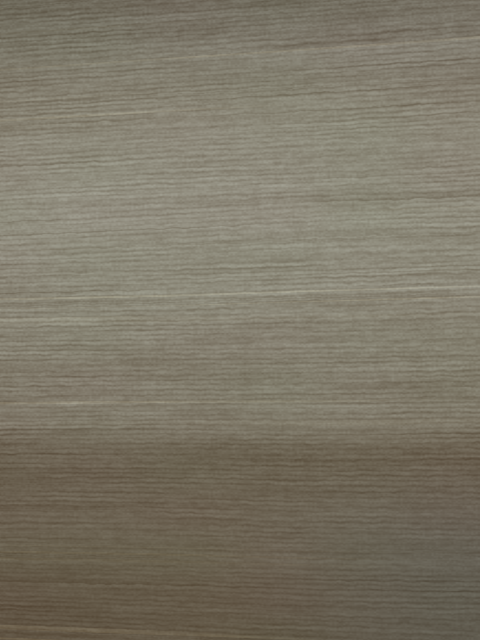
Write a WebGL 1 fragment shader that draws this texture.

```glsl
precision highp float;
// Grey-brown wood veneer with fine, nearly level grain under uneven soft light.
// Close-set ribs with ragged edges, short pores and rare long pale threads are
// fanned by a height-dependent slope; a light profile then sets the tones.
uniform vec2 u_resolution;

float hash(vec2 p) {
  vec3 q = fract(vec3(p.xyx) * 0.1031);
  q += dot(q, q.yzx + 33.33);
  return fract((q.x + q.y) * q.z);
}

float noise(vec2 p) {
  vec2 cell = floor(p);
  vec2 f = fract(p);
  f = f * f * (3.0 - 2.0 * f);
  float low = mix(hash(cell), hash(cell + vec2(1.0, 0.0)), f.x);
  float high = mix(hash(cell + vec2(0.0, 1.0)), hash(cell + 1.0), f.x);
  return mix(low, high, f.y);
}

// Noise centred on zero, with its own frequency and offset
float grain(vec2 p, vec2 frequency, float seed) {
  return noise(p * frequency + seed) - 0.5;
}

// Light from the dim foot, over the bright middle, to the shaded top
float lightProfile(float y) {
  float light = 0.03 + 0.14 * smoothstep(0.02, 0.22, y);
  light += 0.44 * smoothstep(0.27, 0.37, y);
  light += 0.26 * smoothstep(0.40, 0.62, y);
  light -= 0.20 * smoothstep(0.74, 0.90, y);
  return light - 0.36 * smoothstep(0.88, 1.02, y);
}

void main() {
  vec2 p = gl_FragCoord.xy / u_resolution.y;
  float side = p.x * u_resolution.y / u_resolution.x - 0.5;

  // Grain rises to the right near the top and dips slightly near the foot
  vec2 g = p;
  g.y -= mix(-0.035, 0.075, p.y) * (p.x - 0.375);
  g.y += 0.004 * grain(p, vec2(4.0, 9.0), 3.0);

  // Ragged copy of the grain for the ribs; the threads stay straighter
  vec2 ragged = g;
  ragged.y += 0.0022 * grain(p, vec2(55.0, 90.0), 8.0);
  ragged.y += 0.0012 * grain(p, vec2(130.0, 150.0), 19.0);

  // Weak broad bands
  float bands = 0.07 * grain(g, vec2(0.7, 17.0), 21.0);
  bands += 0.07 * grain(g, vec2(1.2, 48.0), 37.0);

  // Close-set ribs whose spacing wavers, with uneven fine lines between them
  float phase = 790.0 * ragged.y + 5.0 * noise(g * vec2(2.0, 36.0) + 47.0);
  float wave = sin(phase);
  float strength = 0.5 + noise(g * vec2(7.0, 60.0) + 11.0);
  float ribs = 0.10 * strength * (wave - 0.35 * wave * wave + 0.17);
  ribs += 0.12 * grain(ragged, vec2(2.0, 135.0), 51.0);
  ribs += 0.21 * grain(ragged, vec2(9.0, 260.0), 73.0);

  // Rare thin pale threads in clusters, and dark seams
  float cluster = smoothstep(0.40, 0.70, noise(g * vec2(0.5, 15.0) + 7.0));
  float breaks = 0.45 + 0.55 * noise(g * vec2(24.0, 80.0) + 17.0);
  float pale = smoothstep(0.74, 0.90, noise(g * vec2(0.7, 190.0) + 91.0));
  pale *= cluster * breaks;
  float dark = smoothstep(0.80, 0.93, noise(ragged * vec2(1.6, 190.0) + 143.0));
  dark *= breaks;

  // Short pores and a crisp, faint speckle
  float pores = 0.20 * grain(ragged, vec2(60.0, 300.0), 29.0);
  pores += 0.20 * grain(p, vec2(290.0, 370.0), 5.0);
  pores += 0.03 * grain(p, vec2(190.0, 40.0), 33.0);

  float light = lightProfile(g.y);
  light += 0.06 * grain(p, vec2(2.5, 5.0), 61.0);
  light -= 0.24 * side * side;
  float contrast = mix(0.65, 1.0, smoothstep(0.1, 0.45, p.y));
  float tone = light + contrast * (bands + ribs + pores);
  tone += contrast * (0.30 * pale - 0.20 * dark);

  vec3 umber = vec3(0.388, 0.348, 0.280);
  vec3 ash = vec3(0.590, 0.580, 0.524);
  vec3 color = umber + (ash - umber) * tone;

  // Cooler shade at the lower right and top, warm pale threads
  float lowerRight = smoothstep(-0.1, 0.5, side) * (1.0 - smoothstep(0.10, 0.32, p.y));
  float coolness = max(lowerRight, 0.5 * smoothstep(0.82, 1.0, p.y));
  color += coolness * vec3(-0.004, 0.012, 0.036);
  color += pale * vec3(0.020, 0.009, -0.010);

  // Soft rosy and greenish drift
  float drift = grain(p, vec2(7.0, 15.0), 83.0);
  color += drift * vec3(0.010, -0.004, 0.006);

  gl_FragColor = vec4(clamp(color, 0.0, 1.0), 1.0);
}
```
